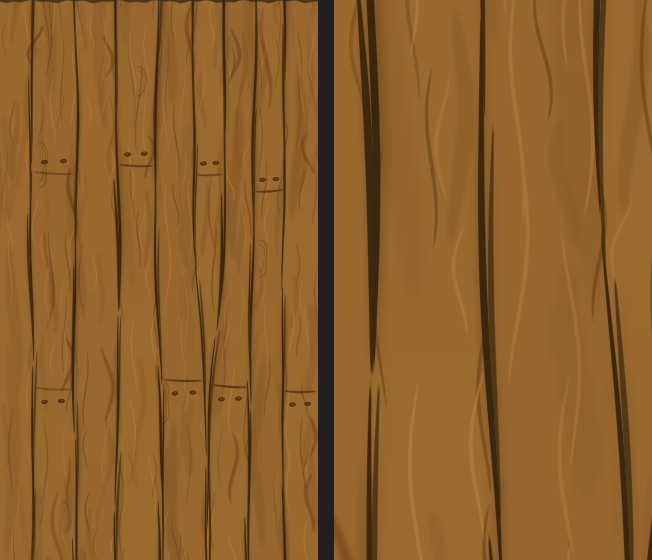
Left: the whole. Right: its middle third, enlarged.
Give the GLSL for this texture, as a WebGL 1 fragment shader.

```glsl
precision highp float;
// Hand-painted wooden wall: nine vertical planks parted by wobbly, tapering
// dark seams. Scattered brush strokes give the grain; hashed knots, nails and
// crossing joints add wear. Units: canvas width = 1, height = ASPECT.

uniform vec2 u_resolution;

const float ASPECT = 1.7655;
const float SEAMS = 8.0;
const float SEAM_HALF_WIDTH = 0.0044;
const float GRAIN_HALF_WIDTH = 0.0021;
const float PINCH_X = 0.655;          // seams bend towards here lower down
const float UPPER_JOINT = 1.21;
const float LOWER_JOINT = 0.53;
const vec2 NAIL_RADIUS = vec2(0.0115, 0.0075);
const vec3 WOOD = vec3(0.60, 0.41, 0.18);
const vec3 WASH = vec3(0.52, 0.335, 0.14);
const vec3 LIGHT_GRAIN = vec3(0.74, 0.50, 0.25);
const vec3 DARK_GRAIN = vec3(0.40, 0.25, 0.09);
const vec3 STAIN = vec3(0.40, 0.19, 0.05);
const vec3 SEAM = vec3(0.21, 0.14, 0.045);

vec2 hash2(vec2 p) {
  vec3 q = fract(vec3(p.xyx) * vec3(0.1031, 0.1030, 0.0973));
  q += dot(q, q.yzx + 33.33);
  return fract((q.xx + q.yz) * q.zy);
}

// Coverage of a line of the given half width at distance d.
float ink(float d, float halfWidth, float soft) {
  return 1.0 - smoothstep(halfWidth - soft, halfWidth + soft, abs(d));
}

// Tapered, curved vertical strokes, at most one per cell.
float strokes(vec2 p, vec2 cell, float halfWidth, float soft, float density, float seed) {
  vec2 home = floor(p / cell);
  float cover = 0.0;
  for (int j = -1; j <= 1; j++) {
    for (int i = -1; i <= 1; i++) {
      vec2 id = home + vec2(float(i), float(j));
      vec2 place = hash2(id + seed);
      vec2 shape = hash2(id + seed + 57.3);
      vec2 q = p - (id + 0.15 + 0.7 * place) * cell;
      float t = q.y / (cell.y * mix(0.25, 0.75, shape.x));
      q.x -= cell.x * (0.13 * sin(2.6 * t + 6.28 * shape.y) + 0.16 * (place.y - 0.5) * t);
      float taper = max(1.0 - t * t, 0.0);
      float present = step(fract(shape.x * 7.0 + shape.y * 13.0), density);
      float mark = ink(q.x, halfWidth * (0.4 + 0.6 * taper), soft);
      cover = max(cover, present * mark * smoothstep(0.0, 0.35, taper) * (0.5 + 0.5 * place.x));
    }
  }
  return cover;
}

float seamX(float i, float y) {
  float x = 0.1 + 0.113 * i + 0.055 * sin(3.1416 * i / 7.0);
  float d = x - PINCH_X;
  x -= 1.25 * d * exp(-d * d / 0.01) * (1.0 - smoothstep(0.4, 1.2, y));
  return x + 0.005 * sin(4.3 * y + 2.1 * i) + 0.0025 * sin(11.0 * y + 4.7 * i);
}

// Nail pair (x) and crossing cut (y) on one plank; side puts nails above or below.
vec2 joint(vec2 q, float width, float side, float seed, float px) {
  vec2 r = hash2(vec2(seed, 8.0 + side));
  vec2 n = vec2(abs(q.x) - 0.21 * width, q.y - side * 0.02 - 0.05 * q.x) / NAIL_RADIUS;
  float nail = 1.0 - smoothstep(0.75, 1.1, length(n));
  nail *= 0.65 + 0.35 * smoothstep(0.15, 0.5, length(n - vec2(0.1, 0.2)));
  float t = q.x / (0.46 * width);
  float bend = q.y + side * 0.018 + (r.x - 0.5) * 0.16 * q.x - 0.003 * t * t;
  float cut = ink(bend, 0.0033 * (1.0 - 0.5 * t * t), px) * (1.0 - smoothstep(0.85, 1.0, abs(t)));
  return vec2(nail, cut * (0.45 + 0.55 * r.y));
}

void main() {
  vec2 p = gl_FragCoord.xy / u_resolution * vec2(1.0, ASPECT);
  float px = 0.8 / u_resolution.x;

  // Seams: two overlapping runs of tapered strokes, plus the plank bounds
  float seam = 0.0, shade = 0.0, plank = 0.0, left = 0.0, right = 1.0;
  for (float i = 0.0; i < SEAMS; i++) {
    float x = seamX(i, p.y);
    if (x < p.x) { left = max(left, x); plank = i + 1.0; }
    else right = min(right, x);
    for (float k = 0.0; k < 2.0; k++) {
      float run = p.y / (0.62 - 0.19 * k) + 0.37 * i + 0.45 * k;
      vec2 r = hash2(vec2(floor(run) + 11.0 * k, i + 3.0));
      float f = fract(run), taper = 4.0 * f * (1.0 - f);
      float d = p.x - x - (r.x - 0.5) * (0.006 + k * 0.03 * (f - 0.3));
      float body = SEAM_HALF_WIDTH * (0.25 + 0.75 * taper) * (0.6 + 0.4 * r.y);
      seam = max(seam, ink(d, body, px) * smoothstep(0.0, 0.15, taper) * (1.0 - 0.35 * k * r.x));
      shade = max(shade, ink(d - 0.008 * (r.y - 0.5), 0.009, 0.008) * taper * r.y);
    }
  }

  // Broad washes, then fine grain
  vec3 col = WOOD * (1.0 + 0.012 * sin(plank * 2.4 + 1.7 * p.y));
  col = mix(col, WASH, 0.6 * strokes(p, vec2(0.095, 0.48), 0.019, 0.007, 0.55, 3.0));
  col = mix(col, WASH, 0.5 * strokes(p, vec2(0.06, 0.23), 0.009, 0.004, 0.45, 21.0));
  col = mix(col, STAIN, 0.55 * strokes(p, vec2(0.13, 0.24), 0.006, 0.005, 0.3, 95.0));
  col = mix(col, DARK_GRAIN, 0.65 * strokes(p, vec2(0.057, 0.21), GRAIN_HALF_WIDTH, px, 0.6, 40.0));
  col = mix(col, LIGHT_GRAIN, 0.6 * strokes(p, vec2(0.062, 0.19), GRAIN_HALF_WIDTH, px, 0.6, 70.0));

  // Faint sketched knots
  for (float i = 0.0; i < 5.0; i++) {
    vec2 r = hash2(vec2(i * 5.0 + 2.0, 19.0));
    vec2 q = p - vec2(fract(0.2 + 0.309 * i), (i + 0.2 + 0.6 * r.y) * ASPECT / 5.0);
    vec2 size = vec2(0.022, 0.035 + 0.04 * r.x);
    float radius = length(q / size) + 0.12 * sin(q.y * 70.0 + i);
    float ring = max(ink(radius - 1.0, 0.07, 0.05), ink(radius - 0.68, 0.05, 0.05));
    col = mix(col, DARK_GRAIN, 0.45 * ring * smoothstep(-0.02, 0.015, q.x));
  }

  // Joints: odd planks above, some others below
  float width = right - left, odd = mod(plank, 2.0);
  vec2 q = vec2(p.x - 0.5 * (left + right), p.y);
  float lift = 0.05 * sin(plank * 2.6);
  vec2 upper = odd * joint(q - vec2(0.0, UPPER_JOINT + lift), width, 1.0, plank, px);
  float lowerOn = max((1.0 - odd) * step(3.5, plank), 1.0 - step(0.5, abs(plank - 1.0)));
  vec2 lower = lowerOn * joint(q - vec2(0.0, LOWER_JOINT - 0.4 * lift), width, -1.0, plank, px);
  vec2 mark = max(upper, lower);
  col = mix(col, mix(SEAM, STAIN, 0.4), 0.85 * max(mark.x, mark.y));

  // Seams and the ragged top edge
  col = mix(col, DARK_GRAIN, 0.5 * shade);
  col = mix(col, SEAM, 0.95 * seam);
  float ragged = 0.005 + 0.003 * sin(p.x * 47.0) + 0.002 * sin(p.x * 113.0);
  col = mix(col, SEAM, 0.75 * smoothstep(ASPECT - ragged - 0.003, ASPECT - ragged + 0.003, p.y));
  gl_FragColor = vec4(col, 1.0);
}
```
